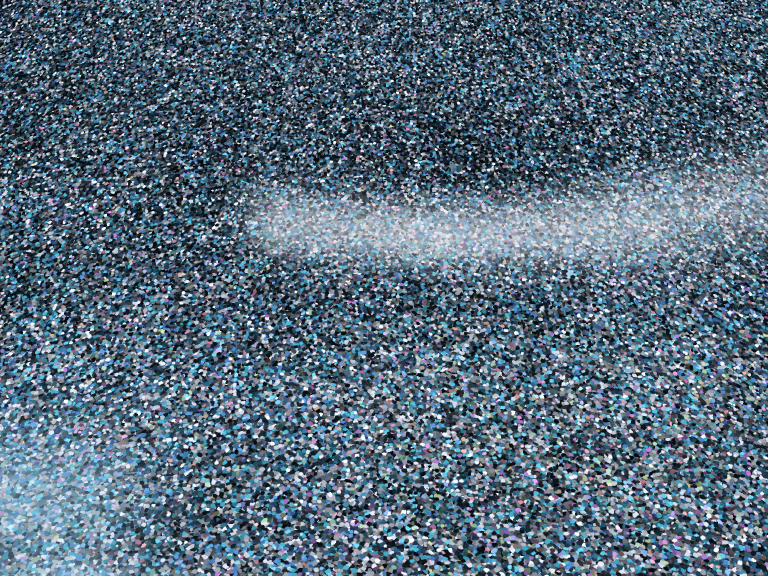
Give the GLSL for this texture, as a WebGL 1 fragment shader.

```glsl
precision highp float;
// Holographic glitter flakes on a dark sloping sheet, crossed by a soft band of light.
uniform vec2 u_resolution;

vec3 hash3(vec2 p) {
  vec3 q = fract(p.xyx * vec3(0.1031, 0.1030, 0.0973));
  q += dot(q, q.yxz + 33.33);
  return fract((q.xxy + q.yzz) * q.zyx);
}

float valueNoise(vec2 p) {
  vec2 cell = floor(p), f = fract(p);
  f = f * f * (3.0 - 2.0 * f);
  float low = mix(hash3(cell).x, hash3(cell + vec2(1, 0)).x, f.x);
  float high = mix(hash3(cell + vec2(0, 1)).x, hash3(cell + vec2(1, 1)).x, f.x);
  return mix(low, high, f.y);
}

// Soft elliptical spot, 1 at its centre
float glow(vec2 uv, vec2 centre, vec2 radius) {
  vec2 d = (uv - centre) / radius;
  return exp(-dot(d, d));
}

// Bright reflection bending gently across the sheet
float lightBand(vec2 uv) {
  float bend = uv.x - 0.58;
  float offset = uv.y - 0.595 - 0.36 * bend * bend;
  float width = 0.055 + 0.03 * smoothstep(0.6, 1.0, uv.x);
  float across = exp(-pow(abs(offset) / width, 2.2));
  float along = smoothstep(0.28, 0.37, uv.x) * (1.0 - 0.3 * smoothstep(0.7, 1.0, uv.x));
  return across * along;
}

// Pale sheen in the lower left corner
float cornerSheen(vec2 uv) {
  float strip = glow(uv, vec2(0.08, 0.0), vec2(0.15, 0.03));
  return min(1.0, 0.95 * glow(uv, vec2(0.03, 0.13), vec2(0.15, 0.12)) + 0.7 * strip);
}

// Most flakes are silver, cyan or blue; a few flash other spectral colours
vec3 flakeTint(float pick, float hue, float rainbow) {
  vec3 silver = vec3(0.96, 0.96, 1.0);
  vec3 cyan = vec3(0.33, 0.83, 0.95);
  vec3 blue = vec3(0.36, 0.62, 0.93);
  vec3 spectral = vec3(0.85, 0.74, 0.82) + 0.2 * cos(6.2832 * (hue + vec3(0.0, 0.33, 0.67)));
  vec3 tint = pick < 0.47 ? silver : (pick < 0.70 ? cyan : blue);
  return pick > 1.0 - rainbow ? spectral : tint;
}

// One layer of irregular chips: colour in rgb, coverage in alpha
vec4 flakes(vec2 p, float light, float rainbow) {
  vec2 home = floor(p), nearestCell = home;
  float nearest = 8.0;
  for (int j = -1; j <= 1; j++) {
    for (int i = -1; i <= 1; i++) {
      vec2 cell = home + vec2(float(i), float(j));
      float d = length(cell + 0.05 + 0.9 * hash3(cell).xy - p);
      if (d < nearest) {
        nearest = d;
        nearestCell = cell;
      }
    }
  }
  vec3 r = hash3(nearestCell + 71.7);
  float shine = pow(r.x, exp2(1.6 - 3.2 * light));
  vec3 tint = flakeTint(r.y, r.z, rainbow);
  tint = mix(tint, vec3(1.0), 0.4 * smoothstep(0.85, 1.05, shine));
  float radius = 0.35 + 0.3 * hash3(nearestCell + 13.1).y;
  float cover = 1.0 - smoothstep(radius - 0.12, radius + 0.12, nearest);
  return vec4(vec3(0.015, 0.035, 0.055) + shine * tint, cover);
}

vec3 sheet(vec2 uv) {
  float band = lightBand(uv);
  float sheen = cornerSheen(uv);

  // Uneven ambient light: dim far edge, darker patches beside the reflections
  float light = mix(0.50, 0.30, smoothstep(0.3, 0.75, uv.y));
  light += 0.14 * (valueNoise(uv * vec2(7.0, 6.0)) - 0.5);
  light -= 0.08 * glow(uv, vec2(0.65, 0.74), vec2(0.35, 0.06));
  light -= 0.10 * glow(uv, vec2(0.26, 0.50), vec2(0.25, 0.09));
  light -= 0.18 * glow(uv, vec2(0.25, 0.06), vec2(0.07, 0.07));
  light += 0.08 * glow(uv, vec2(0.9, 0.93), vec2(0.1, 0.07));
  light += 0.50 * band + 0.32 * sheen;
  light += 0.25 * glow(uv, vec2(0.58, 0.585), vec2(0.07, 0.05));
  float rainbow = 0.10 + 0.14 * glow(uv, vec2(0.72, 0.2), vec2(0.25, 0.2));

  // Receding plane: flakes shrink towards the top
  float aspect = u_resolution.x / u_resolution.y;
  float depth = 1.0 - 0.48 * uv.y;
  vec2 plane = vec2((uv.x - 0.5) * aspect / depth, -log(depth) * 2.5);
  vec2 ragged = plane + 0.003 * vec2(valueNoise(plane * 210.0 + 400.0), valueNoise(plane * 210.0 + 900.0));

  // Larger chips lie over a bed of finer ones
  vec4 coarse = flakes(ragged / 0.0088 + 300.0, light, rainbow);
  vec4 fine = flakes(ragged / 0.0062 + 700.0, light - 0.04, rainbow);
  vec3 color = mix(fine.rgb * mix(0.75, 1.0, fine.a), coarse.rgb, coarse.a);

  // Haze of scattered light softens the bright areas
  color = mix(color, vec3(0.84, 0.82, 0.83), 0.48 * band);
  return mix(color, vec3(0.64, 0.79, 0.87), 0.45 * sheen);
}

void main() {
  vec3 color = vec3(0.0);
  for (int j = 0; j < 2; j++) {
    for (int i = 0; i < 2; i++) {
      vec2 offset = vec2(float(i), float(j)) * 0.6 - 0.3;
      color += min(sheet((gl_FragCoord.xy + offset) / u_resolution), 1.0);
    }
  }
  gl_FragColor = vec4(color / 4.0, 1.0);
}
```
